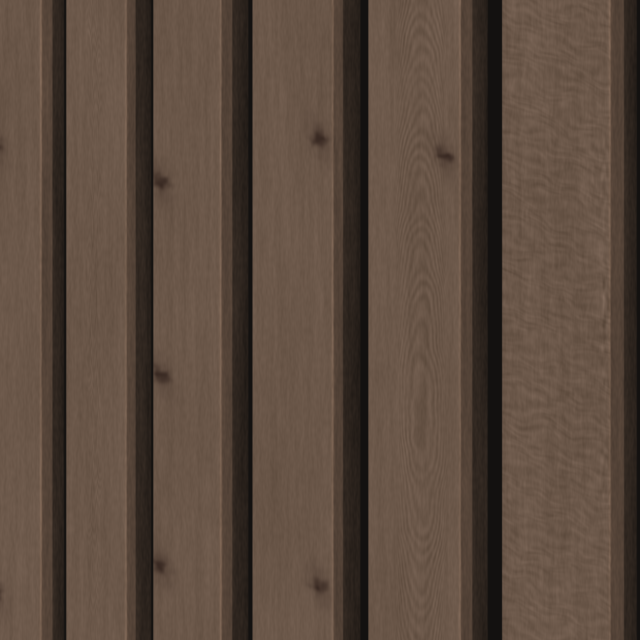
Reproduce this texture procedurally as a Shadertoy shader.

```glsl
// Dark brown timber cladding: six upright boards, widening to the right, with shadowed gaps.

const int BOARD_COUNT = 6;
const vec3 WOOD_DARK  = vec3(0.385, 0.312, 0.258);
const vec3 WOOD_LIGHT = vec3(0.450, 0.370, 0.314);
const vec3 BEVEL      = vec3(0.325, 0.260, 0.215);
const vec3 SIDE       = vec3(0.180, 0.145, 0.120);
const vec3 GAP        = vec3(0.075, 0.067, 0.062);
const vec3 KNOT       = vec3(0.210, 0.150, 0.125);

// Right-hand limits of each board's face, bevel, side and gap
const vec4 PROFILE[BOARD_COUNT] = vec4[](
    vec4(0.065, 0.082, 0.100, 0.102), vec4(0.198, 0.212, 0.236, 0.238),
    vec4(0.346, 0.363, 0.388, 0.393), vec4(0.521, 0.536, 0.563, 0.574),
    vec4(0.720, 0.738, 0.762, 0.783), vec4(0.954, 0.975, 0.995, 1.001));

vec2 hashGradient(vec2 cell) {
    vec3 p = fract(cell.xyx * vec3(0.1031, 0.1030, 0.0973));
    p += dot(p, p.yzx + 33.33);
    float angle = 6.2832 * fract((p.x + p.y) * p.z);
    return vec2(cos(angle), sin(angle));
}

float gradientNoise(vec2 p) {
    vec2 i = floor(p), f = fract(p);
    vec2 u = f * f * f * (f * (f * 6.0 - 15.0) + 10.0);
    vec2 e = vec2(1.0, 0.0);
    float low  = mix(dot(hashGradient(i), f), dot(hashGradient(i + e), f - e), u.x);
    float high = mix(dot(hashGradient(i + e.yx), f - e.yx),
                     dot(hashGradient(i + 1.0), f - 1.0), u.x);
    return mix(low, high, u.y);
}

// Blurred threshold, at least one pixel wide
float edge(float limit, float x, float pixel) {
    float w = max(pixel, 0.0016);
    return smoothstep(limit - w, limit + w, x);
}

// Upright fibres, from broad streaks to short pores
float straightGrain(vec2 p, float seed) {
    vec2 q = p + seed * vec2(3.7, 5.3);
    float broad  = gradientNoise(q * vec2(14.0, 3.0));
    float streak = gradientNoise(q * vec2(85.0, 3.5));
    float fibre  = gradientNoise(q * vec2(210.0, 22.0));
    float pore   = gradientNoise(q * vec2(330.0, 90.0));
    return 0.40 * broad + 0.42 * streak + 0.42 * fibre + 0.40 * pore;
}

// Nested growth rings, stretched into pointed ovals about a centre
float cathedralGrain(vec2 p, vec2 centre, float halfWidth) {
    vec2 d = p - centre;
    d.x += 0.006 * gradientNoise(p * vec2(4.0, 9.0));
    float across = d.x / halfWidth;
    float ring = sqrt(d.y * d.y + 0.012) + 0.10 * across * across;
    ring += 0.028 * gradientNoise(p * vec2(22.0, 14.0));
    float line = sin(ring * 245.0 + 2.0 * gradientNoise(p * 28.0));
    float patchy = 0.75 + 0.6 * gradientNoise(p * vec2(25.0, 11.0));
    return line * patchy * (1.0 - smoothstep(0.75, 1.35, abs(across)));
}

// Short slanted ripples lying across the fibres
float rippleGrain(vec2 p) {
    vec2 q = p + 0.012 * gradientNoise(p * 24.0);
    q.y += 0.35 * q.x;
    return gradientNoise(q * vec2(38.0, 105.0)) + 0.5 * gradientNoise(q * vec2(75.0, 160.0));
}

// Dark core with a soft, taller halo
float knot(vec2 p, vec2 centre, float radius) {
    vec2 d = (p - centre) / radius;
    d += 0.9 * vec2(gradientNoise(p * 75.0), gradientNoise(p * 65.0 + 9.0));
    d.x += 0.3 * d.y;
    float halo = exp(-dot(d * vec2(0.7, 0.32), d * vec2(0.7, 0.32)));
    return 0.65 * exp(-dot(d, d)) + 0.28 * halo;
}

vec3 boardFace(vec2 p, int board, float left, float right) {
    float seed = float(board);
    float tone = 0.48 + 0.85 * straightGrain(p, seed);
    float width = right - left;

    // Figure that sets some boards apart
    if (board == 1) tone += 0.18 * cathedralGrain(p, vec2(left + 0.48 * width, 0.62), 0.010);
    if (board == 4) tone += 0.34 * cathedralGrain(p, vec2(left + 0.58 * width, 0.36), 0.032);
    if (board == 5) {
        tone += 0.75 * rippleGrain(p);
        float fleck = gradientNoise(p * vec2(150.0, 45.0)) * smoothstep(-0.1, 0.3, gradientNoise(p * vec2(2.0, 5.0)));
        tone += 2.0 * fleck * exp(-pow((p.x - right + 0.010) / 0.007, 2.0));
    }
    vec3 color = mix(WOOD_DARK, WOOD_LIGHT, tone);

    // Knots beside one edge
    if (board != 1 && board != 5) {
        int count = board == 2 ? 3 : 2;
        for (int k = board / 4; k < count; k++) {
            float height = fract(0.115 + 0.3 * float(k) + 0.67 * (seed - 2.0) + 2.0);
            vec2 centre = vec2(left + width * (board < 3 ? 0.12 : 0.83), height);
            color = mix(color, KNOT, knot(p, centre, 0.011));
        }
    }
    return color;
}

void mainImage(out vec4 fragColor, in vec2 fragCoord) {
    vec2 p = fragCoord / iResolution.xy;
    float pixel = 1.0 / iResolution.x;

    // Find the board under this point
    int board = 0;
    for (int i = 0; i < BOARD_COUNT - 1; i++) board += int(step(PROFILE[i].w, p.x));
    vec4 limits = PROFILE[board];
    float left = board == 0 ? -0.02 : PROFILE[max(board - 1, 0)].w;

    // Face, worn bright arris, bevel, side and gap
    float grain = straightGrain(p, float(board) + 8.0);
    vec3 color = boardFace(p, board, left, limits.x);
    color = mix(color, BEVEL * (1.0 + 0.20 * grain), edge(limits.x, p.x, pixel));
    float arris = exp(-pow((p.x - limits.x + 0.001) / 0.0022, 2.0));
    color += vec3(0.065, 0.050, 0.040) * arris * (0.8 + grain);
    float depth = smoothstep(limits.y, limits.z, p.x);
    color = mix(color, SIDE * (1.08 - 0.22 * depth + 0.35 * grain), edge(limits.y, p.x, pixel));
    color = mix(color, GAP, edge(limits.z, p.x, pixel));
    color = mix(GAP, color, smoothstep(left, left + max(pixel, 0.003), p.x));
    fragColor = vec4(color, 1.0);
}
```
